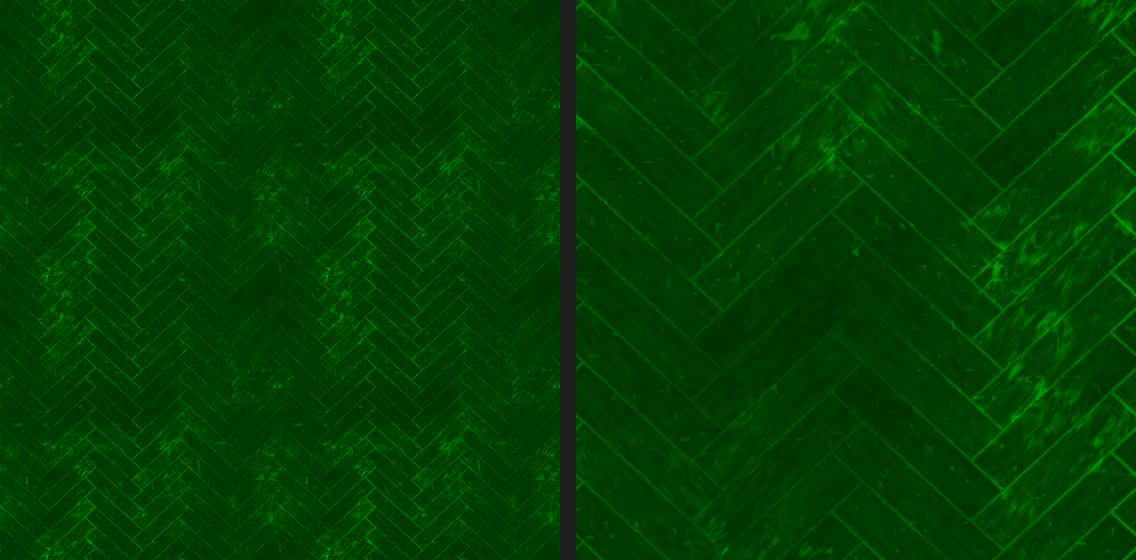
Left, the full canvas; right, a detail of the centre.
Write a Shadertoy shader that draws this texture.

```glsl
// Worn herringbone parquet in dark green: slanted planks in columns that meet in
// zigzag seams, with light joints, fine grain, scuffs and specks. Plank numbers
// and noise cells wrap inside each tile, so the floor repeats without a seam.

#define TILES 2.0          // repeats of the floor across and down
#define COLUMNS 6.0        // plank columns per tile (even)
#define ROWS 14.0          // planks per column and tile
#define SLOPE 0.92         // rise of a plank over its run
#define ORIGIN vec2(0.0104, -0.0096)
#define JOINT 0.0019       // half width of a joint, in tiles
#define JOINT_GLOW 0.235   // brightness of the strongest joints
#define WORN_SPOT vec2(0.20, 0.85)
#define WORN_SIZE vec2(0.075, 0.16)
#define WEAR 0.32          // brightness of the scuffs
#define GRIT 0.044         // strength of the finest grain
#define BASE_GREEN 0.209

float hash(vec2 p) {
    vec3 h = fract(p.xyx * 0.1031);
    h += dot(h, h.yzx + 33.33);
    return fract((h.x + h.y) * h.z);
}

// Value noise whose cells wrap after the given period
float noise(vec2 p, vec2 period) {
    vec2 cell = floor(p), f = fract(p);
    f = f * f * (3.0 - 2.0 * f);
    vec2 a = mod(cell, period), b = mod(cell + 1.0, period);
    return mix(mix(hash(a), hash(vec2(b.x, a.y)), f.x),
               mix(hash(vec2(a.x, b.y)), hash(b), f.x), f.y);
}

// Layered wrapping noise over one tile
float cloud(vec2 tile, vec2 cells) {
    float sum = 0.0, gain = 0.533;
    for (int i = 0; i < 4; i++) {
        sum += gain * noise(tile * cells, cells);
        cells *= 2.0;
        gain *= 0.5;
    }
    return sum;
}

// Zigzag height of a seam: odd seams are valleys, even seams are peaks
float seamPhase(float seam) {
    return -mod(seam, 2.0) * SLOPE / COLUMNS;
}

float seamX(float seam, float y) {
    float t = fract((y - seamPhase(seam)) * ROWS);
    return seam / COLUMNS + (1.0 - 4.0 * abs(t - 0.5)) / (4.0 * SLOPE * ROWS);
}

float coverage(float dist, float halfWidth, float pixel) {
    return clamp((halfWidth - dist) / pixel + 0.5, 0.0, 1.0);
}

void mainImage(out vec4 fragColor, in vec2 fragCoord) {
    vec2 tile = fract(fragCoord / iResolution.xy * TILES);
    float pixel = TILES / min(iResolution.x, iResolution.y);
    vec2 p = tile + ORIGIN;
    float slant = sqrt(1.0 + SLOPE * SLOPE);

    // Column: the nearest zigzag decides which side the point is on
    float seam = floor(p.x * COLUMNS + 0.5);
    float side = p.x - seamX(seam, p.y);
    float column = side < 0.0 ? seam - 1.0 : seam;
    float rising = mod(column, 2.0);
    float dir = 2.0 * rising - 1.0;

    // Plank: sheared height gives its row and the place across it
    float run = p.x - column / COLUMNS;
    float lift = (p.y - seamPhase(column) - dir * SLOPE * run) * ROWS;
    lift -= rising > 0.5 ? 0.25 : 0.75;
    float row = floor(lift), across = lift - row;
    vec2 plank = vec2(mod(column, COLUMNS), mod(row, ROWS));
    float tone = hash(plank + 17.0);
    vec2 local = vec2(run * slant, across / (ROWS * slant));
    vec2 seed = floor(vec2(hash(plank + 41.0), hash(plank + 83.0)) * 400.0) + 50.0;

    // Joints: plank sides and zigzag ends, fading in and out over the floor
    float sideDist = min(across, 1.0 - across) / (ROWS * slant);
    float endDist = abs(side) * SLOPE / slant;
    float region = 0.5 + 0.5 * cos(6.28318 * (tile.x - 0.42));
    float patchy = smoothstep(0.25, 0.75, cloud(tile, vec2(7.0, 9.0)));
    float glow = JOINT_GLOW * (0.15 + 0.45 * region + 0.4 * patchy);
    float sides = coverage(sideDist, JOINT, pixel) * mix(0.45, 1.0, tone);
    float ends = coverage(endDist, JOINT, pixel) * (0.6 + 0.5 * region);
    float joint = max(sides, ends) * glow;

    // Grain: streaks along each plank, with finer grit
    vec2 far = vec2(997.0);
    float grain = noise(local * vec2(22.0, 170.0) + seed, far);
    float fine = noise(local * vec2(90.0, 240.0) + seed, far);
    float grit = noise(tile * 128.0, vec2(128.0));

    // Wear: one large patch and a band of smaller ones, mostly on rising planks
    vec2 away = (fract(tile - WORN_SPOT + 0.5) - 0.5) / WORN_SIZE;
    float worn = 0.9 * exp(-dot(away, away));
    float band = (fract(tile.y + 0.25) - 0.5) / 0.09;
    float bias = 0.1 * exp(-band * band) - 0.03;
    worn += 0.8 * smoothstep(0.53, 0.76, cloud(tile, vec2(6.0, 5.0)) + bias);
    worn *= mix(0.4, 1.0, rising) * mix(0.55, 1.1, tone);
    float flake = smoothstep(0.4, 0.75, cloud(tile, vec2(37.0)));
    float chafe = smoothstep(0.45, 0.8, noise(local * vec2(70.0, 170.0) + seed, far));
    float warp = noise(local * vec2(55.0, 100.0) + seed, far);
    float crack = noise(local * vec2(40.0, 120.0) + seed + 2.0 * warp, far);
    crack = pow(1.0 - abs(2.0 * crack - 1.0), 5.0);
    float scuff = worn * (0.08 + 0.8 * flake * chafe + crack * (0.25 + 0.6 * flake));

    // Specks: fine dots everywhere and a few ragged chips
    float specks = smoothstep(0.86, 0.98, noise(tile * 121.0, vec2(121.0)));
    specks *= 0.25 + 0.75 * patchy;
    float chips = noise(tile * 31.0, vec2(31.0)) + 0.12 * (fine - 0.5);
    chips = smoothstep(0.93, 1.0, chips);

    float green = BASE_GREEN + 0.018 * (tone - 0.4) + 0.03 * (grain - 0.4);
    green += GRIT * (0.6 * fine + 0.6 * grit - 0.5) + 0.02 * (patchy - 0.4);
    green += WEAR * scuff + 0.13 * specks + 0.15 * chips + joint;
    fragColor = vec4(0.0, clamp(green, 0.19, 0.58), 0.0, 1.0);
}
```
